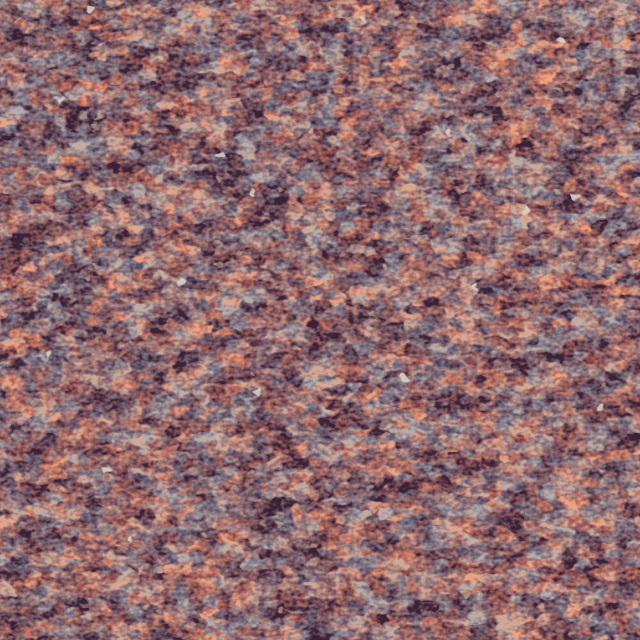
Reproduce this texture procedurally as a Shadertoy shader.

```glsl
// Polished pink granite: soft-edged mineral grains, wider than tall, in rose,
// salmon and slate. Blended random cells give the grains, layered gradient
// noise adds dark plum clusters and grit, and sparse pale crystals lie on top.

const vec3 PLUM_BLACK = vec3(0.23, 0.13, 0.21);
const vec3 MAUVE      = vec3(0.47, 0.33, 0.375);
const vec3 ROSE_GREY  = vec3(0.61, 0.46, 0.465);
const vec3 PALE_PEACH = vec3(0.82, 0.66, 0.59);
const vec3 CREAM      = vec3(0.80, 0.70, 0.62);
const vec3 QUARTZ     = vec3(0.86, 0.84, 0.79);
const vec3 WARM_SHIFT = vec3(0.075, -0.015, -0.055);

vec2 hash2(vec2 p) {
    vec3 q = fract(p.xyx * vec3(0.1031, 0.1030, 0.0973));
    q += dot(q, q.yzx + 33.33);
    return fract((q.xx + q.yz) * q.zy);
}

float cornerSlope(vec2 cell, vec2 corner, vec2 local) {
    float angle = 6.2832 * hash2(cell + corner).x;
    return dot(vec2(cos(angle), sin(angle)), local - corner);
}

// Gradient noise, centred on zero.
float gradientNoise(vec2 p) {
    vec2 cell = floor(p);
    vec2 f = fract(p);
    vec2 u = f * f * f * (f * (f * 6.0 - 15.0) + 10.0);
    float low = mix(cornerSlope(cell, vec2(0, 0), f),
                    cornerSlope(cell, vec2(1, 0), f), u.x);
    float high = mix(cornerSlope(cell, vec2(0, 1), f),
                     cornerSlope(cell, vec2(1, 1), f), u.x);
    return mix(low, high, u.y);
}

// Random tone (x) and warmth (y) per grain, blended across grain borders.
vec2 softGrains(vec2 p, float crispness) {
    vec2 cell = floor(p);
    vec2 sum = vec2(0.0);
    float total = 0.0;
    for (int y = -1; y <= 1; y++) {
        for (int x = -1; x <= 1; x++) {
            vec2 id = cell + vec2(x, y);
            vec2 offset = id + hash2(id + 71.0) - p;
            float weight = exp(-crispness * dot(offset, offset));
            sum += weight * (hash2(id + 19.0) - 0.5);
            total += weight;
        }
    }
    return sum / max(total, 1e-6);
}

// Mask of round crystals; share is the fraction of cells holding one.
float crystals(vec2 p, float share, float radius, float seed) {
    vec2 id = floor(p) + seed;
    vec2 centre = mix(vec2(radius), vec2(1.0 - radius), hash2(id));
    float d = length(fract(p) - centre);
    float present = step(hash2(id + 43.0).x, share);
    return present * (1.0 - smoothstep(0.45 * radius, radius, d));
}

// Mineral colour for a tone whose spread is about one around zero.
vec3 mineralRamp(float tone) {
    vec3 colour = mix(PLUM_BLACK, MAUVE, smoothstep(-2.4, -0.6, tone));
    colour = mix(colour, ROSE_GREY, smoothstep(-0.9, 0.5, tone));
    return mix(colour, PALE_PEACH, smoothstep(0.1, 2.3, tone));
}

void mainImage(out vec4 fragColor, in vec2 fragCoord) {
    vec2 p = fragCoord / iResolution.y;

    // Ragged grain outlines
    vec2 warp = vec2(gradientNoise(p * vec2(70, 95)),
                     gradientNoise(p * vec2(70, 95) + 37.0));
    vec2 q = p + warp * vec2(0.011, 0.007);
    vec2 grain = softGrains(q * vec2(50, 78), 9.0);

    // Clusters rise gently to the right
    vec2 tilted = vec2(p.x, p.y - 0.22 * p.x);
    float clusters = gradientNoise(tilted * vec2(13, 25) + 5.0);
    float flakes = gradientNoise(q * vec2(58, 94) + 11.0);
    float grit = gradientNoise(p * vec2(125, 175) + 23.0);
    float dust = gradientNoise(p * vec2(230, 260) + 47.0);

    float tone = 2.5 * grain.x + 1.9 * clusters + 2.3 * flakes
               + 1.8 * grit + 0.7 * dust;
    float warmth = 2.8 * grain.y + 1.5 * gradientNoise(p * vec2(17, 26) + 61.0)
                 + 1.3 * gradientNoise(q * vec2(80, 110) + 83.0);

    // Warm feldspar against cool slate, weaker in the dark
    vec3 colour = mineralRamp(tone);
    colour += WARM_SHIFT * clamp(warmth, -1.3, 1.6) * smoothstep(-2.5, 0.5, tone);

    // Pale crystals and rare bright quartz flecks
    float pale = crystals(q * vec2(42, 52), 0.08, 0.30, 7.0);
    float bright = crystals(q * vec2(9, 8), 0.18, 0.065, 29.0);
    colour = mix(colour, CREAM + 0.12 * grit, 0.55 * pale);
    colour = mix(colour, QUARTZ, 0.85 * bright);

    fragColor = vec4(clamp(colour, 0.0, 1.0), 1.0);
}
```
